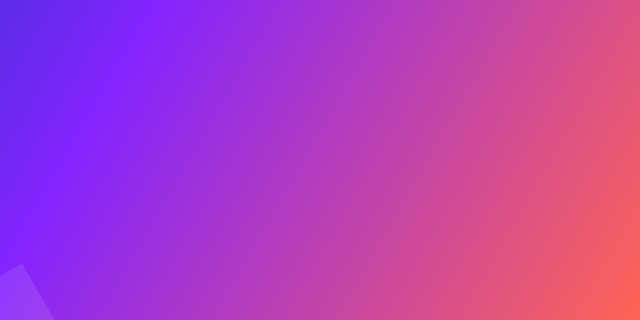
Write a Shadertoy shader that draws this background.

```glsl
// Diagonal indigo, violet and coral gradient with a pale tilted square in the lower left corner.

// Three-stop ramp: indigo to violet, then violet to coral
vec3 ramp(float t) {
    vec3 indigo = vec3(0.36, 0.17, 0.91);
    vec3 violet = vec3(0.52, 0.14, 1.0);
    vec3 coral = vec3(1.0, 0.39, 0.33);
    vec3 color = mix(indigo, violet, clamp(t / 0.2, 0.0, 1.0));
    return mix(color, coral, clamp((t - 0.2) / 0.8, 0.0, 1.0));
}

// Signed distance to a square of the given half size
float squareDistance(vec2 p, float halfSize) {
    vec2 d = abs(p) - halfSize;
    return length(max(d, 0.0)) + min(max(d.x, d.y), 0.0);
}

void mainImage(out vec4 fragColor, in vec2 fragCoord) {
    // Canvas units: height is 1
    vec2 p = fragCoord / iResolution.y;
    float aspect = iResolution.x / iResolution.y;
    float pixel = 1.0 / iResolution.y;

    // Gradient from the upper left to the lower right corner
    vec2 slope = vec2(0.866, 0.5);
    float t = dot(vec2(p.x, 1.0 - p.y), slope) / dot(vec2(aspect, 1.0), slope);
    vec3 color = ramp(t);

    // Square tilted by 30 degrees, measured from its top corner
    vec2 q = p - vec2(0.068, 0.177);
    vec2 tilted = vec2(dot(q, slope), dot(q, vec2(-slope.y, slope.x)));
    float d = squareDistance(tilted + 0.25, 0.25);
    float cover = 1.0 - smoothstep(-0.7 * pixel, 0.7 * pixel, d);
    color = mix(color, vec3(1.0), 0.1 * cover);

    fragColor = vec4(color, 1.0);
}
```
